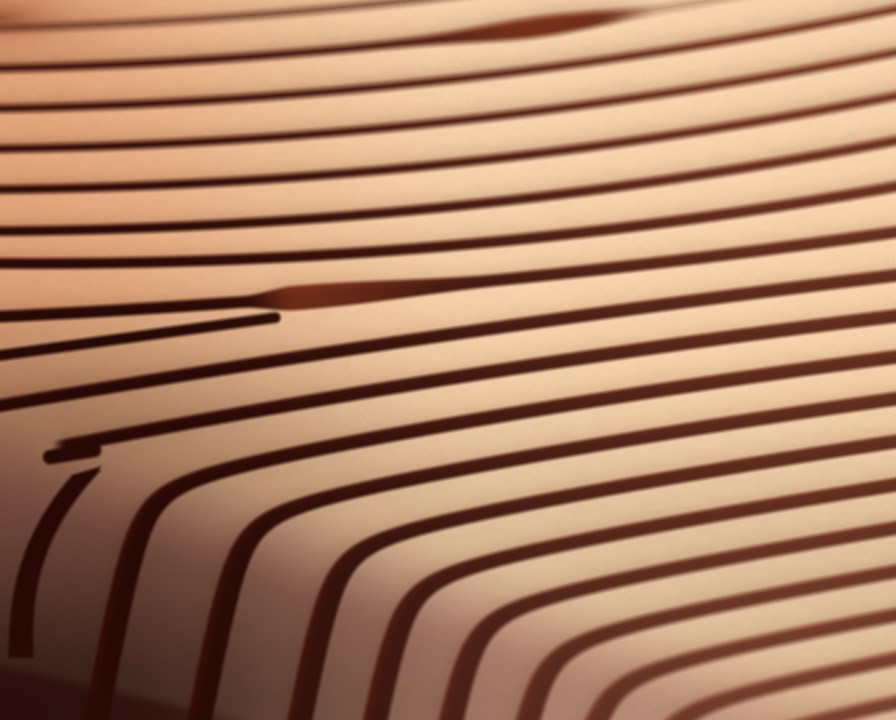
A Shadertoy shader for this pattern:

```glsl
// Warm slatted wooden surface that folds over a rounded front edge.
// Each dark slot is the zero line of a smooth minimum between a gently
// curved top line and a tilted front line; light and haze are gradients.

const float HEIGHT = 0.8047;         // canvas height when its width is 1
const float SLOT_STEP = 0.0482;      // slot spacing along the right side
const float FRONT_STEP = 0.0833;     // slot spacing along the bottom
const float FRONT_TILT = 0.18;
const float BEND = 0.059;            // roundness of the fold
const float GRAIN = 0.015;
const vec3 TOP_LEFT = vec3(0.92, 0.67, 0.50);
const vec3 TOP_RIGHT = vec3(0.98, 0.845, 0.69);
const vec3 FRONT_LEFT = vec3(0.50, 0.33, 0.28);
const vec3 FRONT_RIGHT = vec3(0.88, 0.69, 0.58);
const vec3 SLOT_DARK = vec3(0.15, 0.03, 0.015);
const vec3 SLOT_HAZE = vec3(0.38, 0.18, 0.12);
const vec3 RED_WALL = vec3(0.48, 0.20, 0.11);
const vec3 SHADOW = vec3(0.16, 0.04, 0.03);

float hash(vec2 p) {
    vec3 q = fract(p.xyx * 0.1031);
    q += dot(q, q.yzx + 33.33);
    return fract((q.x + q.y) * q.z);
}

float noise(vec2 p) {
    vec2 i = floor(p), f = fract(p);
    f = f * f * (3.0 - 2.0 * f);
    return mix(mix(hash(i), hash(i + vec2(1, 0)), f.x),
               mix(hash(i + vec2(0, 1)), hash(i + 1.0), f.x), f.y);
}

float segment(vec2 p, vec2 a, vec2 b) {
    vec2 d = b - a;
    return length(p - a - d * clamp(dot(p - a, d) / dot(d, d), 0.0, 1.0));
}

// Signed distance to slot k (positive below it); y is how far it is folded.
vec2 slotLine(vec2 p, float k) {
    float u = 1.0 - p.x;
    float slope = mix(0.2044 - 0.0033 * k, 0.12, smoothstep(3.3, 6.0, k))
                + 0.0091 * max(k - 7.0, 0.0);
    float curve = mix(-0.094, 0.039, smoothstep(4.0, 6.5, k));
    float right = 0.010 + SLOT_STEP * k + 0.0085 * exp(-pow((k - 5.5) / 2.2, 2.0));
    float top = p.y - (right + slope * u + curve * u * u);
    float foot = 0.331 + FRONT_STEP * (k - 10.0) - 0.028 * pow(max(10.0 - k, 0.0), 1.1)
               - 0.012 * max(k - 13.0, 0.0);
    if (k < 7.5) foot = -1.0;
    float front = p.x - foot - FRONT_TILT * (0.801 - p.y);

    float gap = top - front, root = sqrt(gap * gap + BEND * BEND);
    float folded = 0.5 + 0.5 * gap / root;
    vec2 grad = mix(vec2(slope + 2.0 * curve * u, 1.0), vec2(1.0, FRONT_TILT), folded);
    return vec2(0.5 * (top + front - root) / length(grad), folded);
}

vec3 woodLight(vec2 p) {
    float left = 1.0 - smoothstep(0.0, 0.55, p.x);
    vec3 top = mix(TOP_LEFT, TOP_RIGHT, smoothstep(-0.05, 0.6, p.x));
    top *= 1.0 - 0.24 * smoothstep(0.28, 0.50, p.y) * left;
    top *= 1.0 - 0.09 * smoothstep(0.33, 0.65, p.y);
    vec3 front = mix(FRONT_LEFT, FRONT_RIGHT, smoothstep(0.05, 1.0, p.x));
    front *= 1.0 - 0.5 * smoothstep(0.54, 0.80, p.y) * left;
    front *= 1.0 - 0.08 * smoothstep(0.65, 0.80, p.y);
    float fold = smoothstep(-0.04, 0.09, p.y - 0.488 - 0.3 * p.x);
    return mix(top, front, fold);
}

void mainImage(out vec4 fragColor, in vec2 fragCoord) {
    vec2 uv = fragCoord / iResolution.xy;
    vec2 p = vec2(uv.x, (1.0 - uv.y) * HEIGHT);
    float pixel = 1.0 / iResolution.x;
    float far = 1.0 - smoothstep(0.0, 0.38, p.y);
    float near = smoothstep(0.5, 0.8, p.y) * smoothstep(0.2, 0.9, p.x);
    float blur = max(0.0032 + 0.0025 * far + 0.0022 * near, pixel);

    // Lit wood with fine grain
    vec3 col = woodLight(p);
    col *= 1.0 + GRAIN * (noise(p * 330.0) + noise(p * vec2(60.0, 160.0)) - 1.0);
    vec3 slotColor = mix(SLOT_DARK, SLOT_HAZE, smoothstep(0.1, 1.0, p.x));
    slotColor += vec3(0.09, 0.04, 0.025) * far + vec3(0.10, 0.08, 0.07) * near;

    // Repeated slots, each with a soft shade on its upper lip
    for (int i = -2; i <= 16; i++) {
        float k = float(i);
        vec2 line = slotLine(p, k);
        float halfWidth = mix(0.0042, 0.0077, smoothstep(0.0, 8.0, k));
        halfWidth = mix(halfWidth, 0.0138, line.y * step(7.5, k));
        float red = 0.0, present = 1.0;
        if (i == 5) {
            red = smoothstep(0.27, 0.33, p.x) * (1.0 - smoothstep(0.34, 0.56, p.x));
            halfWidth += 0.007 * red;
        }
        if (i == -1) {
            red = exp(-pow((p.x - 0.60) / 0.09, 2.0));
            halfWidth += 0.007 * red;
            present = 1.0 - 0.7 * smoothstep(0.66, 0.74, p.x);
        }
        if (i == -2) present = 0.6;
        if (i == 7) present = smoothstep(0.055, 0.075, p.x);
        float d = abs(line.x) - halfWidth;
        float lip = exp(-max(d, 0.0) / 0.011) * step(line.x, 0.0);
        col *= 1.0 - present * lip * (vec3(0.09, 0.13, 0.16) + 0.10 * far);
        vec3 inside = mix(slotColor, RED_WALL, 0.8 * red);
        inside += vec3(0.06, 0.02, 0.01) * smoothstep(0.0, -halfWidth, line.x);
        col = mix(col, inside, present * (1.0 - smoothstep(-blur, blur, d)));
    }

    // Short slot on the top, the hooked end, and the separate front slot
    float shortSlot = segment(p, vec2(-0.02, 0.400), vec2(0.307, 0.355)) - 0.006;
    float hook = segment(p, vec2(0.056, 0.511), vec2(0.105, 0.503)) - 0.008;
    float rise = clamp((0.729 - p.y) / 0.202, 0.0, 1.0);
    float lean = 0.184 * pow(rise, 1.5) / 0.202;
    float frontSlot = abs(p.x - 0.0234 - 0.0742 * pow(rise, 2.5)) / sqrt(1.0 + lean * lean);
    frontSlot -= mix(0.0138, 0.010, rise);
    frontSlot = max(frontSlot, max(0.555 - p.y - 0.3 * p.x, p.y - 0.735));
    float extra = min(min(shortSlot, hook), frontSlot);
    col = mix(col, slotColor, 1.0 - smoothstep(-blur, blur, extra));

    // Dark base, lower left shade and the brown upper corner
    float base = smoothstep(-0.006, 0.012, p.y - 0.742 - 0.22 * p.x);
    col = mix(col, SHADOW, 0.7 * base * (1.0 - smoothstep(0.15, 0.35, p.x)));
    col = mix(col, SHADOW, 0.5 * exp(-4.5 * length(p - vec2(0.0, HEIGHT))));
    col = mix(col, RED_WALL, 0.7 * exp(-length((p - vec2(0.0, 0.02)) * vec2(18.0, 45.0))));
    fragColor = vec4(clamp(col, 0.0, 1.0), 1.0);
}
```
